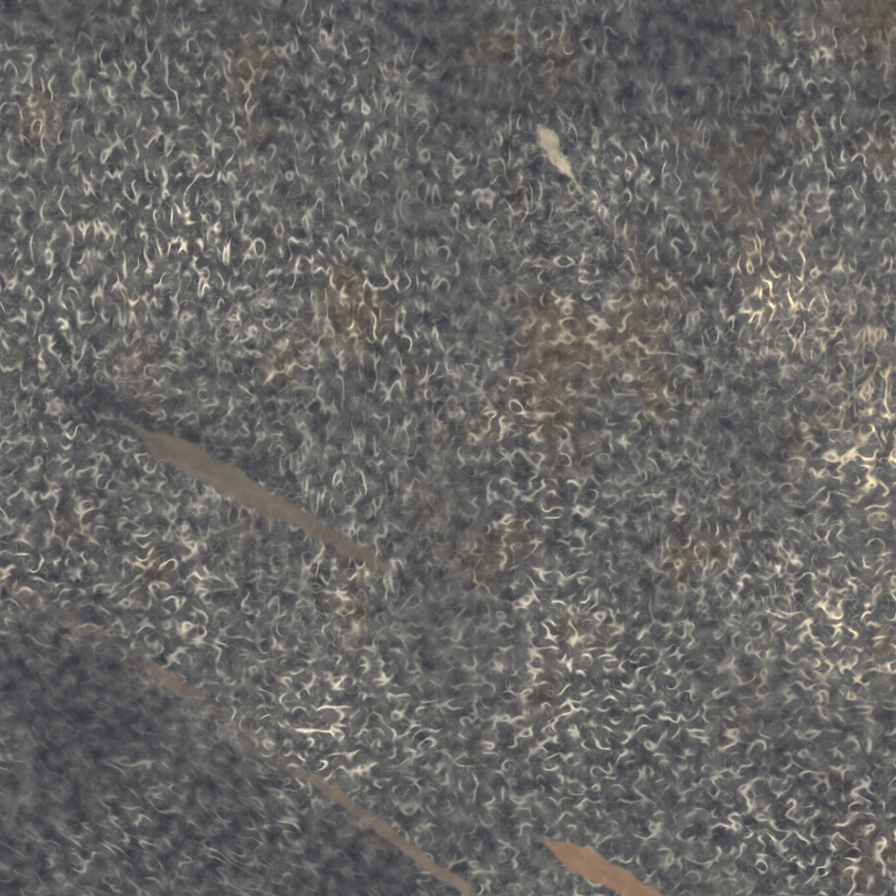
Give the GLSL for this texture, as a Shadertoy shader.

```glsl
// Hazy scrub-covered hillside: pale tangled twigs over grey slopes with bare earth strips.

vec2 hashGradient(vec2 cell) {
    uvec2 q = uvec2(ivec2(cell)) * uvec2(1597u, 3812u) + uvec2(7919u, 104729u);
    uint h = (q.x ^ (q.y * 2654435u)) * 747796u;
    h = (h ^ (h >> 13)) * 1274127u;
    h ^= h >> 15;
    float angle = float(h & 65535u) / 65536.0 * 6.28318;
    return vec2(cos(angle), sin(angle));
}

float gradientNoise(vec2 p) {
    vec2 i = floor(p), f = p - i;
    vec2 u = f * f * f * (f * (f * 6.0 - 15.0) + 10.0);
    float a = dot(hashGradient(i), f);
    float b = dot(hashGradient(i + vec2(1, 0)), f - vec2(1, 0));
    float c = dot(hashGradient(i + vec2(0, 1)), f - vec2(0, 1));
    float d = dot(hashGradient(i + vec2(1, 1)), f - vec2(1, 1));
    return mix(mix(a, b, u.x), mix(c, d, u.x), u.y);
}

float fbm(vec2 p) {
    float sum = 0.0, amplitude = 1.0;
    for (int i = 0; i < 4; i++) {
        sum += amplitude * gradientNoise(p);
        p = mat2(1.6, 1.2, -1.2, 1.6) * p + 7.3;
        amplitude *= 0.5;
    }
    return sum;
}

// Curled threads along the zero lines of warped noise, broken into short pieces
float twigs(vec2 p) {
    p += 0.3 * vec2(gradientNoise(p * 0.8 + 31.0), gradientNoise(p * 0.8 + 67.0));
    float thread = smoothstep(0.26, 0.0, abs(gradientNoise(p)));
    return thread * smoothstep(-0.25, 0.4, gradientNoise(p * 0.9 + 19.0));
}

// Soft-edged strip from a to b, wide near a and tapering toward b
float strip(vec2 p, vec2 a, vec2 b, float halfWidth, float rough) {
    vec2 ab = b - a;
    float t = clamp(dot(p - a, ab) / dot(ab, ab), 0.0, 1.0);
    float width = halfWidth * smoothstep(-0.05, 0.25, t) * (1.0 - 0.8 * t) + rough;
    return smoothstep(0.003, -0.003, length(p - a - ab * t) - width);
}

float glow(vec2 p, vec2 center, vec2 radius) {
    vec2 d = (p - center) / radius;
    return exp(-dot(d, d));
}

void mainImage(out vec4 fragColor, in vec2 fragCoord) {
    vec2 uv = fragCoord / iResolution.xy;
    float rough = 0.008 * fbm(uv * 32.0);
    vec2 slope = mat2(0.85, 0.53, -0.53, 0.85) * uv;

    // Broad layout: lower-left shaded slope, hazy top, brighter clumps
    float trail = uv.y - (0.355 - 0.57 * uv.x - 0.2 * uv.x * uv.x) + rough;
    float shade = smoothstep(0.02, -0.07, trail);
    float top = smoothstep(0.8, 1.0, uv.y + 0.12 * fbm(uv * 5.0));
    float sunny = glow(uv, vec2(0.2, 0.71), vec2(0.2, 0.15))
                + glow(uv, vec2(0.33, 0.19), vec2(0.09, 0.07))
                + 0.6 * glow(uv, vec2(0.78, 0.33), vec2(0.16, 0.1));
    float warmRidge = glow(uv, vec2(0.88, 0.67), vec2(0.05, 0.07))
                    + glow(uv, vec2(0.98, 0.53), vec2(0.06, 0.12))
                    + 0.6 * glow(uv, vec2(0.96, 0.28), vec2(0.07, 0.07));
    float cover = 0.78 + 0.75 * fbm(uv * 7.0 + 4.0) + 0.4 * sunny + 0.5 * warmRidge;
    cover = clamp(cover - 0.45 * shade - 0.45 * top, 0.2, 1.6);

    // Twig layers: upright on the upper hill, flatter below, streaked in the shade
    float upright = smoothstep(-0.15, 0.2, uv.y - 0.5 + 0.5 * gradientNoise(uv * 4.0));
    float growth = mix(twigs(uv * vec2(66, 76)), twigs(uv * vec2(86, 56) + 90.0), upright);
    growth = mix(growth, twigs(slope * vec2(46, 95)), shade);
    float fine = twigs(uv * 115.0 + 40.0);

    // Grey ground and leaves
    float tone = 0.343 + 0.05 * fbm(uv * 6.0 + 11.0) + 0.125 * fbm(uv * 52.0 + 5.0);
    tone += 0.035 * gradientNoise(slope * vec2(18, 75)) - 0.025 * shade - 0.02 * top;
    tone += 0.02 * sunny + 0.05 * warmRidge;
    tone += cover * (0.36 * growth + 0.1 * fine);

    // Dark bushes along the upper side of the large strip and in scattered hollows
    float bushes = strip(uv, vec2(0.05, 0.57), vec2(0.34, 0.45), 0.03, rough * 2.0);
    bushes = max(bushes, glow(uv, vec2(0.285, 0.485), vec2(0.025, 0.02)));
    bushes = max(bushes, 0.8 * glow(uv, vec2(0.85, 0.83), vec2(0.03, 0.05)));
    bushes = max(bushes, 0.7 * glow(uv, vec2(0.09, 0.32), vec2(0.04, 0.02)));
    tone = mix(tone, 0.28 + 0.35 * (tone - 0.35), 0.75 * bushes);
    tone = max(tone, 0.235 + 0.3 * (tone - 0.235));

    // Cool shadows, warm highlights and brown patches
    vec3 color = vec3(tone) + (tone - 0.375) * vec3(0.08, 0.01, -0.17);
    float brown = smoothstep(0.15, 0.8, fbm(uv * 9.0 + 23.0)
                + 0.4 * glow(uv, vec2(0.62, 0.6), vec2(0.25, 0.15)));
    brown = max(brown, glow(uv, vec2(0.98, 0.98), vec2(0.07, 0.05)));
    color += vec3(0.04, 0.012, -0.018) * brown * (1.0 - shade);
    color += vec3(0.14, 0.07, -0.02) * warmRidge * growth;

    // Bare earth
    float grain = 0.05 * fbm(slope * vec2(25, 70));
    float bare = strip(uv, vec2(0.145, 0.525), vec2(0.43, 0.365), 0.022, rough);
    color = mix(color, vec3(0.46, 0.425, 0.39) + grain, 0.85 * bare);

    float gaps = smoothstep(-0.15, 0.1, gradientNoise(vec2(uv.x * 9.0, 3.4)));
    float path = smoothstep(0.012, 0.005, abs(trail)) * mix(0.25, 0.85, gaps);
    color = mix(color, vec3(0.5, 0.45, 0.4) + grain, path);

    float clay = strip(uv, vec2(0.61, 0.06), vec2(0.78, -0.03), 0.02, rough * 0.5);
    color = mix(color, vec3(0.6, 0.48, 0.4) + grain, 0.9 * clay);

    // Pale rock outcrop near the top
    float rock = strip(uv, vec2(0.6, 0.86), vec2(0.65, 0.785), 0.012, rough);
    color = mix(color, vec3(0.78, 0.72, 0.62) + 3.0 * grain, 0.75 * rock);

    fragColor = vec4(clamp(color, 0.0, 1.0), 1.0);
}
```
